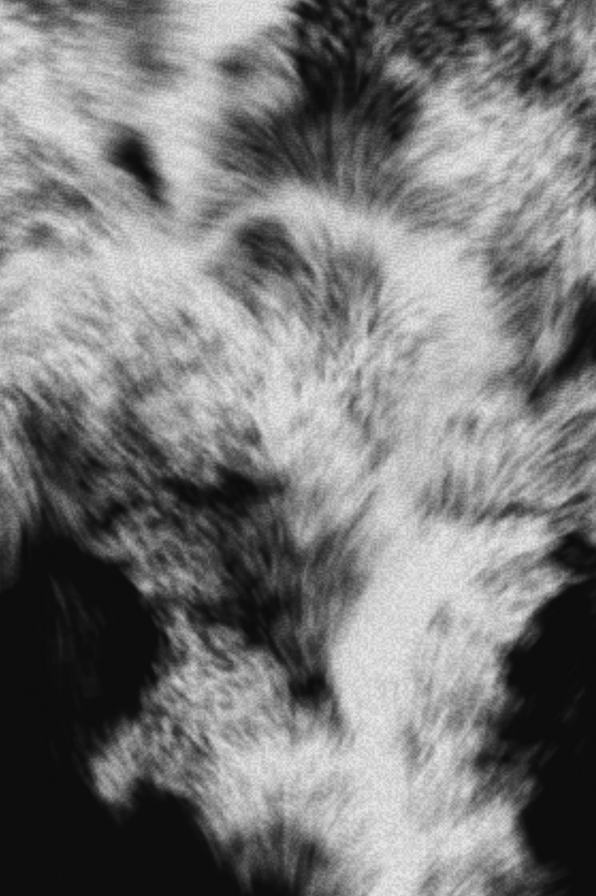
Reproduce this texture procedurally as a WebGL 2 fragment shader.

```glsl
#version 300 es
precision highp float;
// Monochrome white water: motion-blurred foam pouring between dark rocks.

uniform vec2 u_resolution;
out vec4 fragColor;

const float BLACK = 0.05;          // darkest tone
const float WHITE = 0.85;          // brightest tone
const float BASE_LEVEL = 0.74;     // brightness of open, churned water
const float FOAM_GAIN = 0.34;      // lift along the foam spine
const float CHURN_SCALE = 10.0;    // coarse foam cells per canvas height
const float CHURN_GAIN = 1.7;      // contrast of the foam texture
const float LACE_SCALE = 13.0;     // curling filaments per canvas height
const float LACE_GAIN = 0.36;
const float STREAK_SCALE = 150.0;  // fine threads per canvas height
const float STREAK_GAIN = 0.55;
const float WARP_SCALE = 8.0;      // billowing of all outlines
const float WARP_GAIN = 0.19;
const float BLUR_LENGTH = 0.024;   // trail length along the flow
const int BLUR_STEPS = 9;
const float GRAIN_SCALE = 420.0;
const float GRAIN_GAIN = 0.13;

// Foam spine: position and half width of each bend
const int BENDS = 9;
const vec3 SPINE[BENDS] = vec3[BENDS](
  vec3(-0.02, 0.64, 0.010), vec3(0.15, 0.75, 0.028), vec3(0.34, 0.76, 0.014),
  vec3(0.49, 0.65, 0.032), vec3(0.50, 0.55, 0.040), vec3(0.46, 0.44, 0.036),
  vec3(0.45, 0.32, 0.068), vec3(0.42, 0.17, 0.035), vec3(0.43, -0.03, 0.045));

float hash(vec2 p) {
  return fract(sin(dot(p, vec2(127.1, 311.7))) * 43758.5);
}

float noise(vec2 p) {
  vec2 i = floor(p), f = fract(p);
  f = f * f * (3.0 - 2.0 * f);
  return mix(mix(hash(i), hash(i + vec2(1, 0)), f.x),
             mix(hash(i + vec2(0, 1)), hash(i + vec2(1, 1)), f.x), f.y);
}

float fbm(vec2 p, int octaves) {
  float sum = 0.0, total = 0.0, amp = 1.0;
  for (int i = 0; i < octaves; i++) {
    sum += amp * noise(p);
    total += amp;
    amp *= 0.6;
    p = mat2(1.6, 1.2, -1.2, 1.6) * p + 3.7;
  }
  return sum / total;
}

// Soft capsule from a to b whose radius runs from ra to rb
float mass(vec2 p, vec2 a, vec2 b, float ra, float rb, float soft) {
  vec2 ab = b - a;
  float t = clamp(dot(p - a, ab) / dot(ab, ab), 0.0, 1.0);
  float d = length(p - a - ab * t) - mix(ra, rb, t);
  return 1.0 - smoothstep(-soft, soft, d);
}

float rock(vec2 p, vec2 a, vec2 b, float r) {
  return mass(p, a, b, r, r, 0.045);
}

float foamSpine(vec2 p) {
  float foam = mass(p, vec2(0.18, 0.78), vec2(0.27, 1.03), 0.025, 0.035, 0.025);
  for (int i = 0; i < BENDS - 1; i++) {
    vec3 a = SPINE[i], b = SPINE[i + 1];
    foam = max(foam, mass(p, a.xy, b.xy, a.z, b.z, 0.022));
  }
  return foam;
}

// How much the rocks and deep water darken the surface
float rockShade(vec2 p) {
  float deep = rock(p, vec2(-0.05, 0.26), vec2(0.06, 0.29), 0.11);
  deep = max(deep, rock(p, vec2(0.0, 0.08), vec2(0.26, -0.10), 0.125));
  deep = max(deep, rock(p, vec2(0.67, 0.28), vec2(0.66, -0.03), 0.085));
  float ledge = mass(p, vec2(-0.02, 0.51), vec2(0.24, 0.46), 0.10, 0.08, 0.075);
  float shelf = rock(p, vec2(0.62, 0.62), vec2(0.70, 0.60), 0.035);
  shelf = max(shelf, 0.7 * rock(p, vec2(0.63, 0.42), vec2(0.70, 0.43), 0.015));
  float pool = mass(p, vec2(0.34, 0.87), vec2(0.50, 0.97), 0.05, 0.07, 0.07);
  pool = max(pool, rock(p, vec2(0.08, 1.0), vec2(0.20, 0.98), 0.03));
  pool = max(pool, rock(p, vec2(0.50, 1.02), vec2(0.68, 1.01), 0.03));
  float notch = mass(p, vec2(0.14, 0.86), vec2(0.16, 0.83), 0.022, 0.022, 0.02);
  float eddy = mass(p, vec2(0.20, 0.18), vec2(0.31, 0.36), 0.08, 0.06, 0.06);
  eddy = max(eddy, 0.8 * mass(p, vec2(0.0, 0.76), vec2(0.06, 0.82), 0.05, 0.05, 0.05));
  return 1.3 * deep + 0.47 * ledge + 0.4 * shelf + 0.4 * pool + 0.9 * notch + 0.3 * eddy;
}

// Water falls steeply on the left and sweeps up to the right
vec2 flowDirection(vec2 p) {
  float left = mix(2.05, 2.95, smoothstep(0.50, 0.68, p.y));
  float angle = mix(left, 0.75, smoothstep(0.22, 0.52, p.x));
  angle += 1.2 * (noise(p * 8.0) - 0.5);
  return vec2(cos(angle), sin(angle));
}

float waterTone(vec2 p) {
  vec2 w = vec2(fbm(p * WARP_SCALE, 3), fbm(p * WARP_SCALE + 17.3, 3)) - 0.5;
  vec2 q = p + WARP_GAIN * w;
  float foam = foamSpine(q);
  float shade = rockShade(q) * (1.0 - 0.6 * foam);
  float churn = CHURN_GAIN * (fbm(q * CHURN_SCALE + 5.1, 5) - 0.5);
  float lace = 0.5 - 5.0 * abs(fbm(q * LACE_SCALE + 31.0, 3) - 0.5);
  lace *= LACE_GAIN * (0.4 + min(shade, 0.5));
  float streak = STREAK_GAIN * (noise(p * STREAK_SCALE) - 0.5);
  float level = BASE_LEVEL + FOAM_GAIN * foam - shade;
  level += (churn + lace + streak) * (1.0 - 0.6 * foam);
  return mix(BLACK, WHITE, smoothstep(-0.05, 1.2, level));
}

void main() {
  vec2 p = gl_FragCoord.xy / u_resolution.y;
  vec2 trail = flowDirection(p) * BLUR_LENGTH * mix(0.3, 1.4, noise(p * 5.0 + 9.0));

  // Long exposure: average the surface along the flow
  float tone = 0.0;
  for (int i = 0; i < BLUR_STEPS; i++) {
    tone += waterTone(p + trail * (float(i) / float(BLUR_STEPS - 1) - 0.5));
  }
  tone /= float(BLUR_STEPS);

  // Film grain, fading in the blacks
  tone += GRAIN_GAIN * (noise(p * GRAIN_SCALE) - 0.5) * smoothstep(0.0, 0.4, tone);
  fragColor = vec4(vec3(tone), 1.0);
}
```
